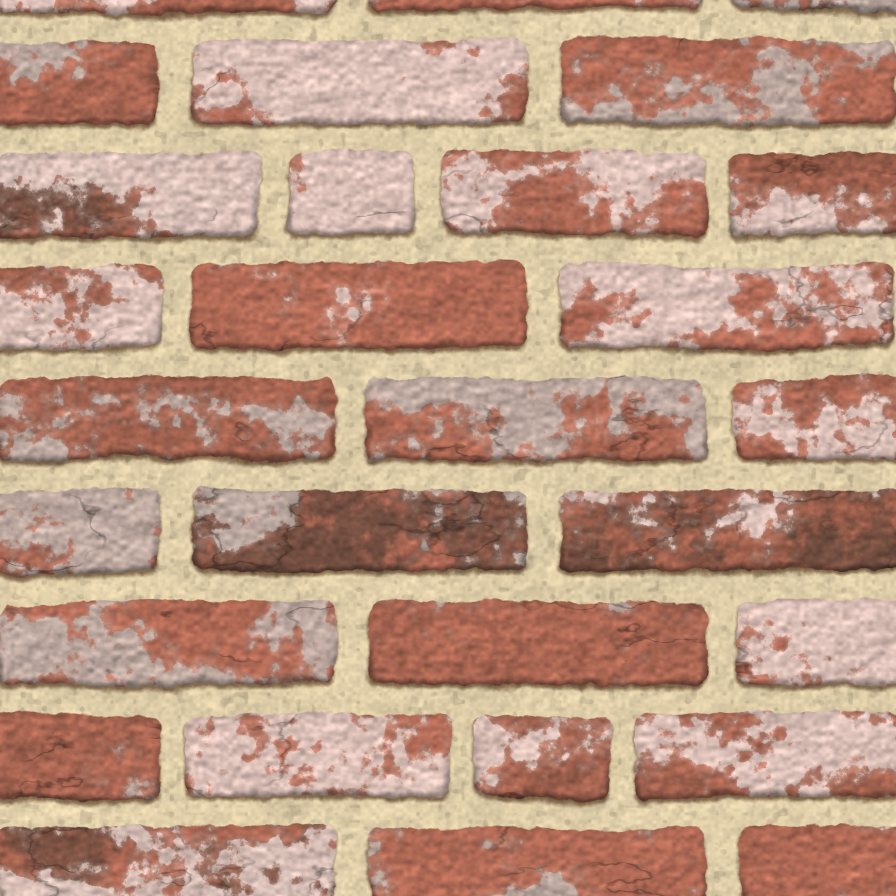
Give the GLSL for this texture, as a Shadertoy shader.

```glsl
// Weathered brick wall in pale sandy mortar: eight courses of stretchers, offset by half,
// with a short header brick in every fifth course. Bricks are wobbly rounded boxes;
// hashes choose each one's tint, lime wash and soot, and layered noise adds the relief.

#define COURSE_PITCH 0.1255
#define FIRST_COURSE 0.0911
#define BRICK_PITCH 0.412
#define HALF_HEIGHT 0.0465
#define HEADER_HALF 0.088
#define CORNER 0.013
#define MORTAR vec3(0.90, 0.83, 0.68)
#define CLAY vec3(0.70, 0.42, 0.34)
#define BURNT vec3(0.57, 0.35, 0.28)
#define SOOT vec3(0.41, 0.29, 0.24)
#define LIME vec3(0.88, 0.79, 0.76)
#define ASH vec3(0.75, 0.69, 0.66)

float hash(vec2 p) {
    vec3 q = fract(p.xyx * 0.1031);
    q += dot(q, q.yzx + 33.33);
    return fract((q.x + q.y) * q.z);
}

float noise(vec2 p) {
    vec2 i = floor(p), f = fract(p);
    f = f * f * (3.0 - 2.0 * f);
    return mix(mix(hash(i), hash(i + vec2(1, 0)), f.x),
               mix(hash(i + vec2(0, 1)), hash(i + vec2(1, 1)), f.x), f.y);
}

float fbm(vec2 p) {
    float sum = 0.0, gain = 0.5;
    for (int i = 0; i < 5; i++) {
        sum += gain * noise(p);
        p = mat2(1.6, 1.2, -1.2, 1.6) * p + 17.3;
        gain *= 0.5;
    }
    return sum / 0.97;
}

float roundBox(vec2 p, vec2 halfSize) {
    vec2 q = abs(p) - halfSize + CORNER;
    return length(max(q, 0.0)) + min(max(q.x, q.y), 0.0) - CORNER;
}

// Finds the brick cell around p: its id, centre and half size
void findBrick(vec2 p, out vec2 id, out vec2 centre, out vec2 halfSize) {
    float course = floor((1.0 - p.y - FIRST_COURSE) / COURSE_PITCH + 1.5);
    float start = mod(course, 2.0) > 0.5 ? 0.195 : 0.392;
    float n = floor((p.x - start) / BRICK_PITCH);
    float left = start + n * BRICK_PITCH, right = left + BRICK_PITCH;
    bool hasHeader = abs(mod(course, 5.0) - 2.0) < 0.5;
    if (hasHeader) {
        float joint = start + BRICK_PITCH * floor((0.5 - start) / BRICK_PITCH + 0.5);
        if (abs(p.x - joint) < HEADER_HALF) {
            left = joint - HEADER_HALF;
            right = joint + HEADER_HALF;
            n = 20.0;
        } else if (p.x > joint) left = max(left, joint + HEADER_HALF);
        else right = min(right, joint - HEADER_HALF);
    }
    id = vec2(n + 40.0, course + 7.0);
    float gap = (hasHeader ? 0.012 : 0.016) + 0.005 * hash(id + 3.7);
    centre = vec2(0.5 * (left + right), 1.0 - FIRST_COURSE - (course - 1.0) * COURSE_PITCH);
    halfSize = vec2(0.5 * (right - left) - gap, HALF_HEIGHT + 0.003 * (hash(id + 9.1) - 0.5));
}

float relief(vec2 p) {
    return fbm(p * vec2(24.0, 42.0)) + 0.35 * noise(p * vec2(110.0, 150.0));
}

vec3 mortarColour(vec2 p) {
    float grain = noise(p * 230.0) - 0.5;
    float pits = smoothstep(0.72, 0.9, noise(p * 120.0 + 5.0));
    float slope = fbm(p * 45.0) - fbm((p + vec2(-0.002, 0.004)) * 45.0);
    return MORTAR * (0.97 + 0.10 * (fbm(p * 22.0) - 0.5) + 0.11 * grain + 0.3 * slope - 0.10 * pits);
}

vec3 brickColour(vec2 p, vec2 local, vec2 id) {
    vec2 seed = id * 7.31;
    float fine = fbm(p * 75.0 + seed);
    float patches = fbm(p * vec2(12.0, 17.0) + seed);

    // Fired clay, with soot on a few bricks
    vec3 colour = mix(CLAY, BURNT, clamp(0.8 * hash(id + 1.3) + 1.6 * (fine - 0.5), 0.0, 1.0));
    float sootiness = smoothstep(0.72, 0.95, hash(id + 5.9));
    colour = mix(colour, SOOT, 0.85 * sootiness * smoothstep(0.35, 0.6, patches * 0.6 + fine * 0.4));

    // Lime wash: evenly spread amounts, leaning to the top or bottom edge
    float amount = fract(id.x * 0.618 + id.y * 0.382 * 1.7);
    float lean = (hash(id + 2.2) - 0.5) * local.y * 0.25;
    float cover = fbm(p * vec2(9.0, 14.0) - seed) + 0.45 * (fine - 0.5) + lean + mix(-0.22, 0.17, amount);
    vec3 wash = mix(LIME, ASH, step(0.68, hash(id + 8.4)));
    colour = mix(colour, wash, 0.32 * smoothstep(0.38, 0.56, cover));
    colour = mix(colour, wash, 0.85 * smoothstep(0.50, 0.57, cover));

    // Chipped relief and thin creases, lit from above
    float slope = relief(p + seed) - relief(p + seed + vec2(-0.002, 0.004));
    float crease = 1.0 - smoothstep(0.0, 0.035, abs(fbm(p * vec2(13.0, 26.0) + seed + 4.0) - 0.5));
    crease *= smoothstep(0.55, 0.75, noise(p * 15.0 + seed));
    return colour * (1.0 + 0.55 * slope - 0.25 * crease + 0.16 * (noise(p * 210.0) - 0.5));
}

void mainImage(out vec4 fragColor, in vec2 fragCoord) {
    vec2 p = fragCoord / iResolution.y;
    float pixel = 1.0 / iResolution.y;

    // Uneven hand-made outlines
    vec2 wobble = vec2(noise(p * 32.0), noise(p * 32.0 + 40.0)) - 0.5;
    vec2 chips = vec2(fbm(p * 85.0), fbm(p * 85.0 + 60.0)) - 0.5;
    vec2 sway = vec2(noise(p * 6.0 + 11.0), noise(p * 6.0 + 23.0)) - 0.5;
    vec2 bent = p + 0.006 * wobble + 0.007 * chips + 0.007 * sway;

    vec2 id, centre, halfSize;
    findBrick(bent, id, centre, halfSize);
    vec2 q = bent - centre;
    float d = roundBox(q, halfSize);

    // Mortar with the shadow cast below each brick
    float shadow = 1.0 - smoothstep(-0.003, 0.004, roundBox(q + vec2(0.0005, 0.004), halfSize));
    vec3 colour = mortarColour(p) * mix(vec3(1.0), vec3(0.58, 0.51, 0.45), shadow);

    // Brick face with a rounded rim, darker underneath
    float rim = smoothstep(-0.009, 0.0, d);
    float under = smoothstep(0.3, -0.9, q.y / halfSize.y);
    vec3 face = brickColour(p, q / halfSize, id) * (1.0 - rim * mix(0.07, 0.38, under));
    colour = mix(colour, face, 1.0 - smoothstep(-pixel, pixel, d));

    fragColor = vec4(clamp(colour, 0.0, 1.0), 1.0);
}
```
